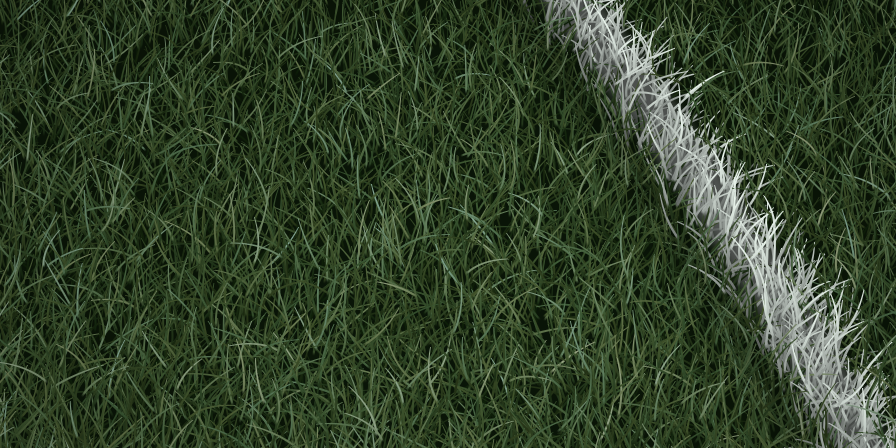
Reproduce this texture procedurally as a Shadertoy shader.

```glsl
// Dense turf crossed by a painted white line that runs down to the right.
// Layers of jittered cells each grow one curved, tapered blade; layers are
// painted from deep and dark to high and bright, and root position sets paint.

const int   LAYERS       = 28;
const float CELL         = 0.085;   // cell size, canvas height = 1
const float BLADE_LENGTH = 0.130;
const float BLADE_WIDTH  = 0.0025;  // half width at the root
const float LEAN_SPREAD  = 1.3;     // radians either side of upright
const float BEND         = 0.062;
const float PAINT_LEAN   = 0.25;    // painted blades tip to the right
const float LINE_TOP     = 1.300;   // line centre at the top edge
const float LINE_BOTTOM  = 1.955;   // line centre at the bottom edge
const float LINE_BOW     = 0.12;
const float ROOT_SHIFT   = -0.040;  // painted roots sit left of the visible line
const float ROOT_HALF    = 0.080;

const vec3 SOIL  = vec3(0.035, 0.075, 0.025);
const vec3 DEEP  = vec3(0.05, 0.11, 0.03);
const vec3 MOSS  = vec3(0.14, 0.20, 0.10);
const vec3 LEAF  = vec3(0.23, 0.31, 0.18);
const vec3 SHEEN = vec3(0.35, 0.43, 0.31);
const vec3 GLINT = vec3(0.53, 0.60, 0.53);
const vec3 PAINT = vec3(0.82, 0.86, 0.83);

vec4 hash4(vec3 p) {
    vec4 q = fract(p.xyzx * vec4(0.1031, 0.1030, 0.0973, 0.1099));
    q += dot(q, q.wzxy + 33.33);
    return fract((q.xxyz + q.yzzw) * q.zywx);
}

// Horizontal distance from the centre of the painted line
float lineOffset(vec2 p) {
    return p.x - mix(LINE_BOTTOM, LINE_TOP, p.y) - LINE_BOW * p.y * (1.0 - p.y);
}

// Soft clumps of lighter and darker turf from layered sines
float clumps(vec2 p) {
    float a = sin(p.x * 9.0 + 2.0 * sin(p.y * 7.0));
    float b = sin(p.y * 17.0 - p.x * 6.0 + 1.7 * sin(p.x * 13.0));
    return 0.5 * (a + b);
}

vec3 grassRamp(float tone) {
    vec3 c = mix(DEEP, MOSS, clamp(tone * 3.0, 0.0, 1.0));
    c = mix(c, LEAF, clamp(tone * 3.0 - 1.0, 0.0, 1.0));
    c = mix(c, SHEEN, clamp(tone * 3.0 - 2.0, 0.0, 1.0));
    return mix(c, GLINT, clamp(tone * 3.0 - 3.0, 0.0, 1.0));
}

// Paints the blade of one cell over the colour so far
void drawBlade(inout vec3 color, vec2 p, vec2 cell, vec2 shift, float layer, float pixel) {
    vec4 r = hash4(vec3(cell + 40.0, layer * 7.0 + 3.0));
    vec4 s = hash4(vec3(cell.yx + 90.0, layer * 5.0 + 11.0));
    vec2 middle = (cell + r.xy) * CELL - shift;
    float size = mix(1.0, 0.8, clamp(middle.y, 0.0, 1.0));
    float len = BLADE_LENGTH * size * mix(0.65, 1.1, r.z);

    float lean = (s.x + s.y - 1.0) * LEAN_SPREAD;
    vec2 trialRoot = middle - 0.5 * len * vec2(sin(lean), cos(lean));
    float across = lineOffset(trialRoot) - ROOT_SHIFT;
    bool painted = abs(across) < ROOT_HALF + 0.05 * (s.z - 0.5);
    if (painted) lean = lean * 0.85 + PAINT_LEAN;

    // Blade frame: t runs from root to tip, side is the distance off the curve
    vec2 axis = vec2(sin(lean), cos(lean));
    vec2 q = p - middle;
    float t = dot(q, axis) / len + 0.5;
    if (t < 0.0 || t > 1.0) return;
    float bend = BEND * size * (r.w * 2.0 - 1.0);
    float side = dot(q, vec2(axis.y, -axis.x)) - bend * (t * t - 0.25);
    side /= sqrt(1.0 + pow(2.0 * bend * t / len, 2.0));
    float width = BLADE_WIDTH * size * (painted ? 1.25 : 1.0) * (1.0 - 0.65 * t * t);
    float cover = clamp((width - abs(side)) / pixel + 0.5, 0.0, 1.0);
    cover *= smoothstep(0.0, 0.12, t);

    // Height in the turf, position on the blade and chance set the tone
    float height = layer / float(LAYERS - 1);
    float tone = 0.55 * height + 0.26 * t + 0.72 * s.w * s.w - 0.18;
    tone += 0.05 * clumps(middle) + 0.4 * pow(s.z, 7.0);
    vec3 tint = mix(vec3(1.06, 1.0, 0.88), vec3(0.92, 1.03, 1.04), r.x);
    vec3 blade = grassRamp(tone) * tint;
    if (painted) {
        float light = 0.26 + 0.42 * height + 0.25 * t + 0.32 * s.w;
        light *= mix(0.75, 1.0, smoothstep(-ROOT_HALF, 0.0, across));
        blade = PAINT * min(light, 1.1);
    }
    color = mix(color, blade, cover);
}

void mainImage(out vec4 fragColor, in vec2 fragCoord) {
    vec2 p = fragCoord / iResolution.y;
    float pixel = 1.0 / iResolution.y;
    float off = lineOffset(p);

    // Ground, greyed by paint under the line
    float stain = 1.0 - smoothstep(0.03, 0.09, abs(off + 0.03));
    vec3 color = mix(SOIL, PAINT * 0.36, stain);

    // Back-to-front blades; lower cells overlap the ones above
    for (int k = 0; k < LAYERS; k++) {
        float layer = float(k);
        vec2 shift = CELL * fract(layer * vec2(0.618, 0.755));
        vec2 home = floor((p + shift) / CELL);
        for (int j = 1; j >= -1; j--)
            for (int i = -1; i <= 1; i++)
                drawBlade(color, p, home + vec2(i, j), shift, layer, pixel);
    }

    // Shade beside the line and gentle falloff toward the corners
    color *= 1.0 - 0.15 * exp(-pow((off + 0.16) / 0.05, 2.0));
    vec2 v = (p - vec2(1.05, 0.45)) * vec2(0.8, 1.0);
    color *= 1.06 - 0.2 * dot(v, v);
    fragColor = vec4(color, 1.0);
}
```
